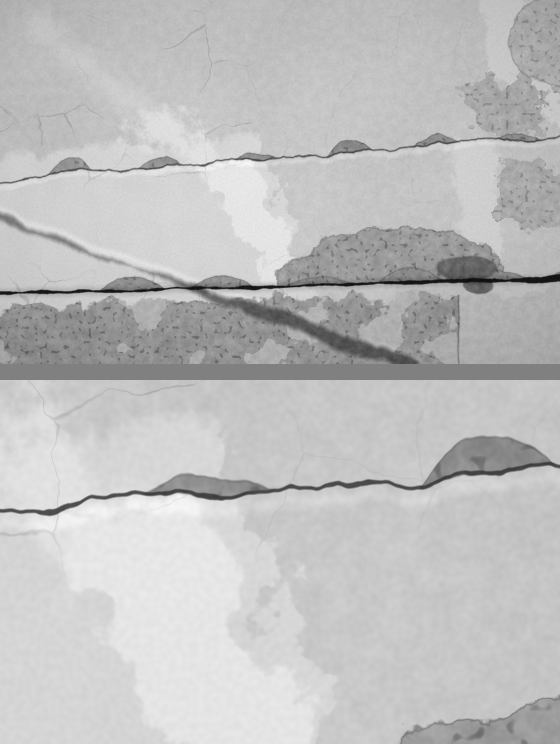
Top: the whole. Bottom: its middle third, enlarged.
Give the GLSL for this texture, as a Shadertoy shader.

```glsl
vec2 hash2(vec2 cell) {
  uvec2 q = uvec2(ivec2(cell) + 4096) * uvec2(1597u, 3571u);
  uint h = (q.x ^ q.y) * 277803u;
  h = (h ^ (h >> 15)) * 739397u;
  h ^= h >> 13;
  return vec2(h & 1023u, (h >> 10) & 1023u) / 1023.;
}

float cornerSlope(vec2 cell, vec2 offset) {
  float angle = 6.2832 * hash2(cell).x;
  return dot(vec2(cos(angle), sin(angle)), offset);
}

float gradientNoise(vec2 p) {
  vec2 i = floor(p), f = p - i, e = vec2(0, 1);
  vec2 u = f * f * f * (f * (f * 6. - 15.) + 10.);
  float low = mix(cornerSlope(i, f), cornerSlope(i + e.yx, f - e.yx), u.x);
  float high = mix(cornerSlope(i + e, f - e), cornerSlope(i + 1., f - 1.), u.x);
  return 1.4 * mix(low, high, u.y);
}

float fbm(vec2 p) {
  float sum = 0., amplitude = .55;
  for (int i = 0; i < 5; i++) {
    sum += amplitude * gradientNoise(p);
    p = mat2(1.6, 1.2, -1.2, 1.6) * p + 7.3;
    amplitude *= .52;
  }
  return sum;
}

// Gap between the two nearest cell centres, zero on cell borders
float cellBorder(vec2 p) {
  vec2 i = floor(p), nearest = vec2(9);
  for (int k = 0; k < 9; k++) {
    vec2 cell = i + vec2(k % 3, k / 3) - 1.;
    float d = length(cell + hash2(cell) - p);
    nearest = d < nearest.x ? vec2(d, nearest.x) : vec2(nearest.x, min(nearest.y, d));
  }
  return nearest.y - nearest.x;
}

float fill(float d, float blur) { return smoothstep(-blur, blur, d); }

float stroke(float d, float width, float blur) { return fill(width - abs(d), blur); }

float segment(vec2 p, vec2 a, vec2 b) {
  vec2 ab = b - a;
  return length(p - a - ab * clamp(dot(p - a, ab) / dot(ab, ab), 0., 1.));
}

// Positive inside an ellipse
float blob(vec2 p, vec2 center, vec2 radius) {
  return (1. - length((p - center) / radius)) * min(radius.x, radius.y);
}

// Positive inside a chip resting on a crack
float chip(float x, float h, float width, float height) {
  return min(h, height * (1. - x * x / (width * width)) - h);
}

float crackPath(float x, float start, float rise, float jitter, float seed) {
  return start + rise * x + jitter * fbm(vec2(x * 7., seed));
}

void mainImage(out vec4 fragColor, in vec2 fragCoord) {
  vec2 p = fragCoord / iResolution.y, uv = fragCoord / iResolution.xy;
  float px = 1. / iResolution.y, hair = 1.5 * px;
  float rough = fbm(p * 11. + 20.), fine = fbm(p * 42. + 50.);
  float edge = .045 * rough + .012 * fine;

  // Heights over the three cracks
  float upper = p.y - crackPath(p.x, .505, .079, .026, 3.4);
  float lower = p.y - crackPath(p.x, .193, .028, .009, 8.7);
  float slant = p.y - crackPath(p.x, .396, -.355, .025, 5.2);

  // Plaster and pale paint
  float tone = .762 + .035 * fbm(p * 3.) + .035 * fine;
  float paint = fill(.83 - p.x - .4 * (p.y - .3) + 2. * edge, .005);
  tone = mix(tone, .822 + .02 * rough, paint * fill(.06 - upper + edge, .012));
  float strip = min(segment(p, vec2(1.31, .58), vec2(1.33, .27)),
    min(segment(p, vec2(1.38, 1), vec2(1.4, .82)), segment(p, vec2(1.4, .82), vec2(1.6, .66))));
  tone = mix(tone, .82, .85 * fill(.055 - strip + edge, .008));

  // Whitewash trail: hazy above, crisp below
  float haze = segment(p, vec2(.1, .92), vec2(.45, .66));
  float spill = segment(p, vec2(.42, .66), vec2(.63, .5));
  float drip = segment(p, vec2(.63, .5), vec2(.77, .28));
  tone = mix(tone, .84, .7 * fill(.025 - haze + edge, .05));
  tone = mix(tone, .875, .85 * fill(.05 - spill + 2. * edge, .025));
  tone = mix(tone, .89, .85 * fill(.055 - drip + 1.5 * edge, .007));

  // Fine craquelure
  vec2 warped = p + .025 * vec2(rough, fbm(p * 9. + 70.));
  float web = 1. - smoothstep(0., .012 + 8. * px, cellBorder(warped * 7.));
  tone -= .09 * web * smoothstep(-.1, .3, fbm(p * 4. + 31.)) * (.35 + .65 * paint);

  // Bare mortar where the paint has peeled away
  float pits = smoothstep(.25, .65, gradientNoise(p * 75.));
  float mortar = .6 + .09 * fine + .05 * rough - .14 * pits;
  float bare = max(blob(p, vec2(1.46, .47), vec2(.11, .1)),
    blob(p, vec2(1.39, .7), vec2(.12, .08))) + 2.4 * edge;
  float corner = blob(p, vec2(1.53, .89), vec2(.13, .12)) + .4 * edge;
  float ledge = blob(p, vec2(1.09, .235), vec2(.31, .14)) + .6 * edge;
  tone = mix(tone, mortar + .05, .85 * fill(bare, .004));
  tone = mix(tone, mortar + .08, .8 * fill(corner, .003));
  tone = mix(tone, mortar, fill(min(ledge, lower), .003));
  tone -= .2 * (stroke(corner, .001, hair) + stroke(ledge, .001, hair) * fill(lower, .003));

  // Wall below the lower crack
  float remnant = fill(fbm(p * 6. + 90.) - .17, .02);
  float bottom = fill(-.035 - lower + 1.2 * edge, .005);
  float seam = p.x - 1.26 + .1 * edge;
  float wall = mix(mortar - .01, .72 + .05 * fine, max(.85 * remnant, fill(seam, .003)));
  tone = mix(tone, wall - .25 * stroke(seam, .0015, hair), bottom);

  // Chips along both cracks
  for (int i = 0; i < 7; i++) {
    vec2 r = hash2(vec2(i, 17));
    float x = p.x - .185 - .245 * float(i) - .05 * r.x, height = mix(.015, .045, r.y);
    float high = chip(x, upper, .06, .8 * height) + .1 * edge;
    float low = chip(x - .17, lower, .09, height) + .15 * edge;
    tone = mix(tone, mortar - .04 - .1 * r.x, .85 * fill(high, .002));
    tone = mix(tone, mortar - .06, .85 * fill(low, .002));
    tone -= .15 * (stroke(high, .001, hair) + stroke(low, .001, hair));
  }
  float stain = max(blob(p, vec2(1.28, .262), vec2(.085, .033)),
    blob(p, vec2(1.315, .215), vec2(.04, .022))) + .15 * edge;
  tone = mix(tone, .37 + .12 * fine, .9 * fill(stain, .003));

  // Blurred slanting crack
  float depth = smoothstep(.35, .8, p.x);
  float swell = .007 + .009 * depth + .018 * fbm(vec2(p.x * 6., 2.6));
  tone += .06 * stroke(slant - .02, .008, .01);
  tone = mix(tone, .42 - .14 * depth + .1 * fine, .85 * stroke(slant, swell, .011));

  // Sharp level cracks
  float thin = .0016 + .003 * max(0., fbm(vec2(p.x * 22., 6.1)));
  float wide = .0042 + .006 * fbm(vec2(p.x * 14., 4.3)) + .004 * smoothstep(1.36, 1.5, p.x);
  tone += .05 * stroke(upper + .012, .006 + .2 * edge, .006);
  tone = mix(tone, .2, .85 * stroke(upper, thin, 1.2 * px));
  tone -= .1 * stroke(lower, .012, .009);
  tone = mix(tone, .06, .95 * stroke(lower, max(wide, .002), .0025));

  // Grain and vignette
  tone += .018 * gradientNoise(p * 150.);
  tone *= 1.02 - .3 * pow(length(uv - .5), 2.5);
  fragColor = vec4(vec3(tone), 1);
}
```
